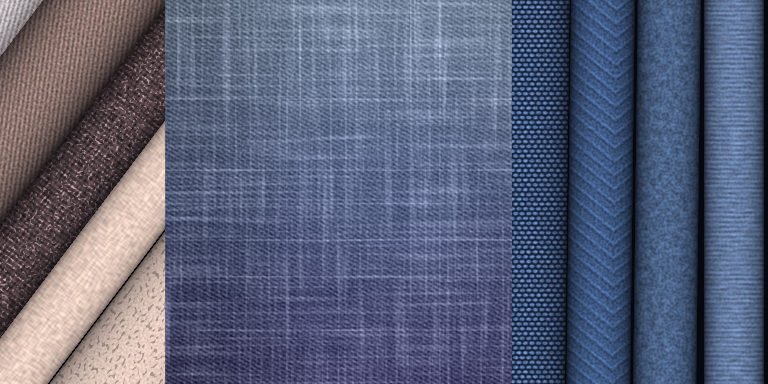
Give the GLSL for this texture, as a Shadertoy shader.

```glsl
#define LEFT_SEAM 0.430
#define RIGHT_SEAM 1.333
#define SHADOW vec3(0.05, 0.04, 0.05)
#define TWILL_PITCH 0.0115
#define THREAD_DENSITY 105.0
#define THREAD_GLOW 0.095
#define CHEVRON_PITCH 0.036
#define BASKET_CELL vec2(0.0170, 0.0125)
#define RIB_PITCH 0.0125
#define TAU 6.2831853

vec2 gradientAt(vec2 cell) {
    vec3 h = fract(cell.xyx * vec3(0.1031, 0.1030, 0.0973));
    h += dot(h, h.yzx + 33.33);
    float angle = TAU * fract((h.x + h.y) * h.z);
    return vec2(cos(angle), sin(angle));
}

// Gradient noise, roughly -0.7 to 0.7
float noise(vec2 p) {
    vec2 i = floor(p), f = p - i;
    vec2 u = f * f * f * (f * (f * 6.0 - 15.0) + 10.0);
    vec2 e = vec2(1.0, 0.0);
    float a = dot(gradientAt(i), f);
    float b = dot(gradientAt(i + e), f - e);
    float c = dot(gradientAt(i + e.yx), f - e.yx);
    float d = dot(gradientAt(i + 1.0), f - 1.0);
    return mix(mix(a, b, u.x), mix(c, d, u.x), u.y);
}

float wave(float x, float pitch) {
    return sin(TAU * x / pitch);
}

// Rounded shading of a roll lying between two edges, zero outside
float roll(float x, float start, float end, float roundness) {
    float t = (x - start) / (end - start);
    return pow(clamp(4.0 * t * (1.0 - t), 0.0, 1.0), roundness);
}

// Diagonal rolls in brown and cream
vec3 warmRolls(vec2 p) {
    float across = dot(p, vec2(0.797, -0.604)) + 0.604;
    float along = dot(p, vec2(0.604, 0.797));
    float grain = noise(vec2(along, across) * 150.0);
    float weft = noise(vec2(along * 150.0, across * 45.0));
    float warp = noise(vec2(along * 35.0, across * 150.0));

    vec3 pale = vec3(0.72, 0.70, 0.71) * (1.0 + 0.16 * wave(across + 0.4 * along, 0.013) + 0.3 * grain);
    vec3 brown = vec3(0.51, 0.425, 0.39) * (1.0 + 0.2 * wave(along * 0.55 + across, 0.0135) + 0.4 * grain);
    vec3 dark = vec3(0.25, 0.20, 0.205) * (1.0 + 0.25 * wave(along, 0.013) + 0.9 * warp);
    dark += vec3(0.36, 0.31, 0.31) * smoothstep(0.08, 0.5, grain + 0.5 * weft);
    vec3 cream = vec3(0.87, 0.775, 0.71) * (1.0 + 0.18 * weft + 0.14 * warp);
    float dashes = smoothstep(0.12, 0.4, noise(vec2(along * 75.0, across * 130.0)));
    vec3 dashed = vec3(0.87, 0.78, 0.72) * (1.0 - 0.28 * dashes + 0.15 * grain);

    vec3 color = SHADOW;
    color += pale * roll(across, -0.12, 0.090, 0.25);
    color += brown * roll(across, 0.080, 0.354, 0.55);
    color += dark * roll(across, 0.350, 0.536, 0.60);
    color += cream * roll(across, 0.532, 0.703, 0.22);
    color += dashed * roll(across, 0.706, 1.02, 0.26);
    return color;
}

// Slubs running along x, fine yarns over faint bands
float slubs(vec2 p) {
    float yarn = noise(p * vec2(3.0, THREAD_DENSITY));
    float streak = noise(p * vec2(5.0, THREAD_DENSITY * 0.7) + 31.0);
    float band = noise(p * vec2(2.0, 14.0) + 57.0);
    return smoothstep(0.0, 0.5, yarn) + 0.6 * smoothstep(0.08, 0.45, streak) + 0.35 * band;
}

float strand(float x, float center) {
    return 1.0 - smoothstep(0.0008, 0.0038, abs(x - center));
}

// Faded denim crossed by pale threads
vec3 denim(vec2 p) {
    float u = (p.x - LEFT_SEAM) / (RIGHT_SEAM - LEFT_SEAM);
    vec3 color = mix(vec3(0.235, 0.235, 0.375), vec3(0.285, 0.33, 0.46), smoothstep(0.0, 0.55, p.y));
    color = mix(color, vec3(0.395, 0.455, 0.54), smoothstep(0.4, 1.05, p.y));
    color *= 0.84 + 0.26 * smoothstep(0.0, 0.6, u) - 0.07 * smoothstep(0.75, 1.0, u);

    float threads = slubs(p) + slubs(p.yx + 11.0);
    float rows[6] = float[](0.742, 0.557, 0.470, 0.375, 0.279, 0.140);
    float columns[6] = float[](0.590, 0.782, 0.840, 0.900, 1.070, 1.145);
    for (int i = 0; i < 6; i++) {
        float fadeRow = 0.9 + noise(vec2(p.x * 5.0, float(i) * 7.3));
        float fadeColumn = 0.6 + noise(vec2(p.y * 5.0, float(i) * 5.7 + 40.0));
        threads += strand(p.y, rows[i]) * fadeRow + strand(p.x, columns[i]) * fadeColumn;
    }
    float twill = wave(p.y + 0.55 * p.x, TWILL_PITCH) * (0.8 + noise(p * 90.0));
    color += vec3(1.0, 1.0, 1.04) * (THREAD_GLOW * threads + 0.068 * twill);
    return color + 0.14 * noise(p * 140.0);
}

// Upright rolls in four blue weaves
vec3 blueRolls(vec2 p) {
    float x = p.x + 0.012 * (0.5 - p.y);
    float grain = noise(p * 140.0);

    vec2 cell = p / BASKET_CELL;
    cell.x += 0.5 * mod(floor(cell.y), 2.0);
    vec2 f = fract(cell) - 0.5;
    float knot = 1.0 - smoothstep(0.14, 0.54, length(f * vec2(0.9, 1.0)));
    vec3 basket = mix(vec3(0.06, 0.10, 0.18), vec3(0.37, 0.49, 0.65), knot) * (1.0 + 0.5 * grain);

    float chevron = fract((p.y - 0.8 * abs(x - 1.600)) / CHEVRON_PITCH);
    float ridge = smoothstep(0.0, 0.14, chevron) * (1.0 - smoothstep(0.14, 0.34, chevron));
    float groove = smoothstep(0.7, 0.92, chevron) * (1.0 - smoothstep(0.92, 1.0, chevron));
    vec3 herringbone = vec3(0.225, 0.325, 0.47) * (1.0 + 0.28 * ridge - 0.2 * groove + 0.4 * grain);

    float nap = noise(p * 48.0) + 0.9 * noise(p * 95.0 + 9.0);
    vec3 suede = vec3(0.275, 0.365, 0.485) * (1.0 + 0.26 * nap + 0.35 * grain);

    float rib = wave(p.y + 0.002 * noise(p * 30.0), RIB_PITCH);
    vec3 ribbed = vec3(0.375, 0.46, 0.585) * (1.0 + 0.12 * rib + 0.25 * noise(p * vec2(30.0, 130.0)) + 0.2 * grain);

    vec3 color = SHADOW * vec3(0.5, 0.8, 1.2);
    color += basket * roll(x, 1.24, 1.478, 0.40);
    color += herringbone * roll(x, 1.480, 1.648, 0.50);
    color += suede * roll(x, 1.654, 1.820, 0.48);
    color += ribbed * roll(p.x, 1.833, 1.990, 0.42);
    return color;
}

void mainImage(out vec4 fragColor, in vec2 fragCoord) {
    vec2 p = fragCoord / iResolution.y;
    float soft = 0.75 / iResolution.y;
    vec3 color = mix(warmRolls(p), denim(p), smoothstep(-soft, soft, p.x - LEFT_SEAM));
    color = mix(color, blueRolls(p), smoothstep(-soft, soft, p.x - RIGHT_SEAM));
    fragColor = vec4(clamp(color, 0.0, 1.0), 1.0);
}
```
